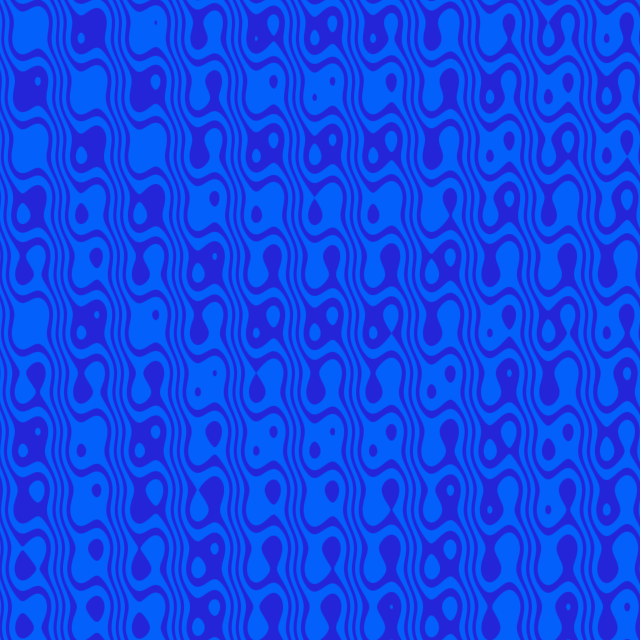
A Shadertoy shader for this pattern:

```glsl
const float TAU = 6.2831853;

// Grid: repeats per canvas height, and centre of the top left cell (y down)
const float REPEATS = 10.91;
const vec2 FIRST_CELL = vec2(0.0473, 0.0478);

// Bands climbed per cell, and the sine that flattens each cell into a plateau
const vec2 CLIMB = vec2(-3.0, 1.0);
const vec2 RIPPLE = vec2(0.84, -0.37);

// Slow parabolic drift of the plateau height from cell to cell
const vec2 DRIFT = vec2(0.062, -0.025);
const vec2 DRIFT_CENTRE = vec2(4.95, 10.5);
const float BASE_HEIGHT = 0.26;

// Contour bands: half width of the light band within one unit of height
const float LIGHT_HALF_WIDTH = 0.285;
const vec3 LIGHT_BLUE = vec3(0.01, 0.375, 0.98);
const vec3 DARK_BLUE = vec3(0.14, 0.145, 0.85);

// Rippled staircase; cell centres lie on whole coordinates
float terraceHeight(vec2 cell) {
    vec2 fromCentre = cell - DRIFT_CENTRE;
    vec2 steps = CLIMB * cell + RIPPLE * sin(TAU * cell);
    vec2 drift = DRIFT * fromCentre * fromCentre;
    return BASE_HEIGHT + dot(steps + drift, vec2(1.0));
}

// 0 in light bands, 1 in dark bands
float darkBand(float height) {
    float offset = abs(fract(height + 0.5) - 0.5);
    float soft = 0.7 * fwidth(height);
    return smoothstep(-soft, soft, offset - LIGHT_HALF_WIDTH);
}

void mainImage(out vec4 fragColor, in vec2 fragCoord) {
    vec2 position = fragCoord / iResolution.y;
    position.y = 1.0 - position.y;

    vec2 cell = (position - FIRST_CELL) * REPEATS;
    float dark = darkBand(terraceHeight(cell));
    fragColor = vec4(mix(LIGHT_BLUE, DARK_BLUE, dark), 1.0);
}
```
